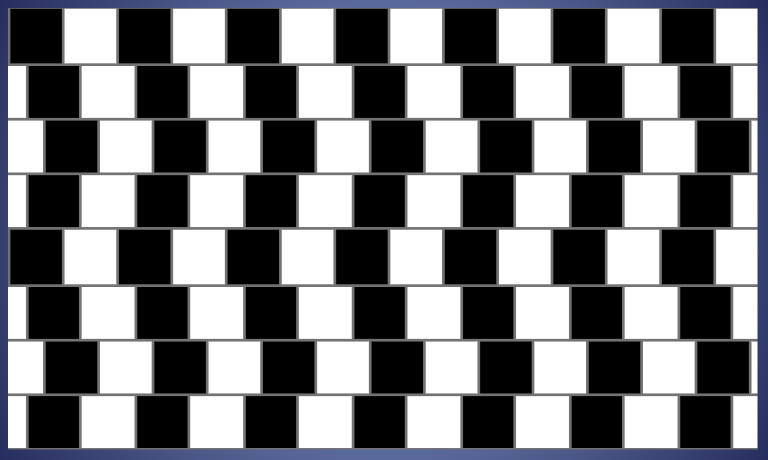
Write a WebGL 1 fragment shader that draws this pattern.

```glsl
precision highp float;
// Cafe wall illusion: eight rows of black and white tiles with grey mortar,
// sliding sideways in a 0-1-2-1 cycle, inside a softly lit blue frame.
// Each row folds x into one tile pair; mortar is a band around the distances.

uniform vec2 u_resolution;

// All lengths are in a layout space of this size, with y pointing down.
const vec2 LAYOUT = vec2(768.0, 458.0);
const vec2 PANEL_MIN = vec2(8.0, 8.0);
const vec2 PANEL_MAX = vec2(757.5, 447.5);

const float PAIR_WIDTH = 108.6;    // one black and one white tile
const float FIRST_CENTER = 36.1;   // middle of the first black tile
const float ROW_SHIFT = 17.7;
const float CYCLE_TOP = 7.4;
const float CYCLE_HEIGHT = 220.0;  // four rows
const float TALL_ROW = 57.0;       // first row of each cycle
const float MORTAR_HALF = 1.35;

const vec3 MORTAR = vec3(0.45);
const vec3 FRAME_LIGHT = vec3(0.35, 0.41, 0.60);
const vec3 FRAME_DARK = vec3(0.15, 0.18, 0.37);

// Smooth coverage of the region where distance d is negative.
float coverage(float d, float pixel) {
  return clamp(0.5 - d / pixel, 0.0, 1.0);
}

float boxDistance(vec2 p, vec2 lo, vec2 hi) {
  vec2 q = abs(p - 0.5 * (lo + hi)) - 0.5 * (hi - lo);
  return max(q.x, q.y);
}

// Returns the row number in its cycle and the distance to the nearest seam.
vec2 rowAndSeam(float y) {
  float local = mod(y - CYCLE_TOP, CYCLE_HEIGHT);
  if (local < TALL_ROW) return vec2(0.0, min(local, TALL_ROW - local));
  float height = (CYCLE_HEIGHT - TALL_ROW) / 3.0;
  float t = (local - TALL_ROW) / height;
  float f = fract(t);
  return vec2(1.0 + floor(t), min(f, 1.0 - f) * height);
}

// Signed distance in x to the black tiles of a row, negative inside.
float blackTileDistance(float x, float row) {
  float steps = 2.0 - abs(row - 2.0);
  float halfWidth = mix(27.1, 26.5, mod(row, 2.0));
  float center = FIRST_CENTER + ROW_SHIFT * steps;
  float folded = mod(x - center + 0.5 * PAIR_WIDTH, PAIR_WIDTH) - 0.5 * PAIR_WIDTH;
  return abs(folded) - halfWidth;
}

vec3 tileWall(vec2 p, float pixel) {
  vec2 row = rowAndSeam(p.y);
  float tile = blackTileDistance(p.x, row.x);
  vec3 color = vec3(1.0 - coverage(tile, pixel));
  float mortar = min(abs(tile), row.y) - MORTAR_HALF;
  return mix(color, MORTAR, coverage(mortar, pixel));
}

// Radial glow, brightest near the middle of the long sides.
vec3 frameColor(vec2 p) {
  float r = length(p - 0.5 * LAYOUT);
  return mix(FRAME_LIGHT, FRAME_DARK, clamp((r - 229.0) / 218.0, 0.0, 1.0));
}

void main() {
  vec2 uv = gl_FragCoord.xy / u_resolution;
  vec2 p = vec2(uv.x, 1.0 - uv.y) * LAYOUT;
  float pixel = LAYOUT.x / u_resolution.x;

  float panel = coverage(boxDistance(p, PANEL_MIN, PANEL_MAX), pixel);
  vec3 color = mix(frameColor(p), tileWall(p, pixel), panel);
  gl_FragColor = vec4(color, 1.0);
}
```
